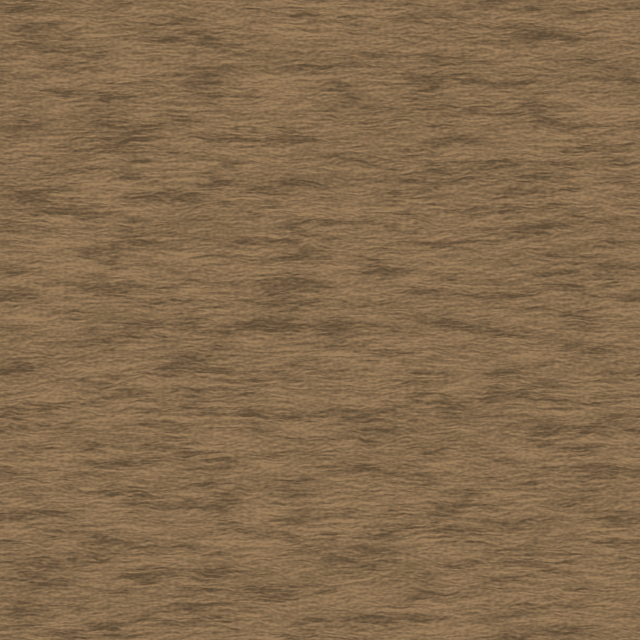
This texture is drawn by a three.js fragment shader. Its source:

```glsl
// Weathered brown wood with fine horizontal fibres, dark stains and shallow relief, tiling on all sides.
#define DARK_WOOD vec3(0.375, 0.302, 0.217)
#define LIGHT_WOOD vec3(0.616, 0.498, 0.362)
#define BASE_TONE 0.61
#define BROAD_AMOUNT 0.16
#define STREAK_AMOUNT 0.31
#define STAIN_AMOUNT 0.20
#define RELIEF_AMOUNT 0.80
#define GRAIN_AMOUNT 0.34
#define LIGHT_STEP vec2(-0.0006, 0.0012)
#define TAU 6.2831853

varying vec2 vUv;

float hash(vec2 cell, float seed) {
  vec3 q = fract(vec3(cell.xyx + seed * 7.31) * vec3(0.1031, 0.1030, 0.0973));
  q += dot(q, q.yzx + 33.33);
  return fract((q.x + q.y) * q.z);
}

// Slope of a lattice point, dotted with the offset from it.
float lattice(vec2 cell, vec2 offset, vec2 cells, float seed) {
  float angle = TAU * hash(mod(cell, cells), seed);
  return dot(vec2(cos(angle), sin(angle)), offset);
}

// Gradient noise that wraps after a whole number of cells.
float noise(vec2 p, vec2 cells, float seed) {
  p *= cells;
  vec2 i = floor(p);
  vec2 f = p - i;
  vec2 w = f * f * f * (f * (f * 6.0 - 15.0) + 10.0);
  vec2 r = vec2(1.0, 0.0);
  float low = mix(lattice(i, f, cells, seed),
                  lattice(i + r.xy, f - r.xy, cells, seed), w.x);
  float high = mix(lattice(i + r.yx, f - r.yx, cells, seed),
                   lattice(i + r.xx, f - r.xx, cells, seed), w.x);
  return mix(low, high, w.y);
}

// Layered streaks, long in x and thin in y.
float streaks(vec2 p) {
  float sum = 0.0;
  float amplitude = 1.0;
  vec2 cells = vec2(8.0, 44.0);
  for (int i = 0; i < 4; i++) {
    sum += amplitude * noise(p, cells, 3.0 + float(i));
    cells *= 2.0;
    amplitude *= 0.76;
  }
  return sum;
}

// Height of the fibres: creased ridges in two sizes.
float fibreHeight(vec2 p) {
  float coarse = abs(noise(p, vec2(18.0, 88.0), 11.0));
  float fine = abs(noise(p, vec2(41.0, 163.0), 12.0));
  return -coarse - 0.7 * fine;
}

// Bends the straight fibres with broad sines and small local waves.
vec2 bendFibres(vec2 p) {
  float wave = 0.0012 * sin(TAU * (2.0 * p.x + 3.0 * p.y))
             + 0.0005 * sin(TAU * (5.0 * p.x - 7.0 * p.y) + 1.7);
  wave += 0.003 * noise(p, vec2(9.0, 19.0), 21.0);
  wave += 0.0028 * noise(p, vec2(26.0, 47.0), 22.0);
  wave += 0.0015 * noise(p, vec2(55.0, 90.0), 23.0);
  return p + vec2(0.0, wave);
}

void main() {
  vec2 p = bendFibres(vUv);

  // Colour variation: broad bands, streaks and ragged dark stains.
  float streak = streaks(p);
  float stain = smoothstep(0.15, 0.55, -streak + 0.6 * noise(p, vec2(5.0, 21.0), 31.0));
  float tone = BASE_TONE + BROAD_AMOUNT * noise(p, vec2(4.0, 13.0), 32.0);
  tone += STREAK_AMOUNT * streak - STAIN_AMOUNT * stain;

  // Relief lit from the upper left, and fine surface grain.
  float slope = fibreHeight(p - LIGHT_STEP) - fibreHeight(p + LIGHT_STEP);
  tone += RELIEF_AMOUNT * slope;
  tone += GRAIN_AMOUNT * noise(p, vec2(150.0, 260.0), 41.0);

  gl_FragColor = vec4(mix(DARK_WOOD, LIGHT_WOOD, clamp(tone, 0.0, 1.0)), 1.0);
}
```
